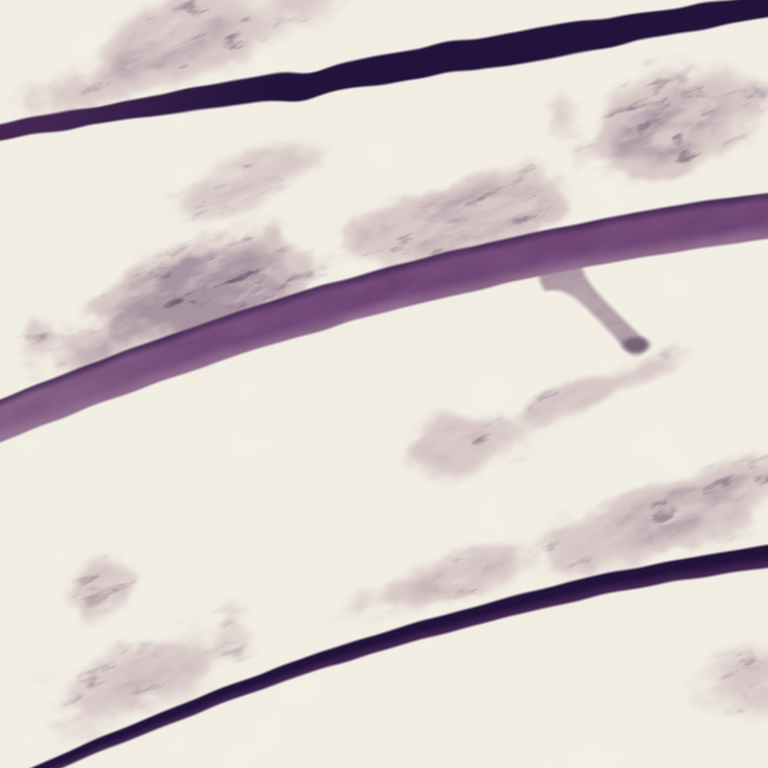
Give the GLSL for this texture, as a Shadertoy shader.

```glsl
// Stained fibre section: three rising, gently bowed purple strands on a cream
// ground. Strands are parabolas shaded across their width; the torn tissue
// between them is soft ellipses broken up by noise stretched along the grain.

const vec3 GROUND      = vec3(0.946, 0.932, 0.892);
const vec3 VEIL        = vec3(0.850, 0.790, 0.785);
const vec3 TISSUE      = vec3(0.640, 0.560, 0.615);
const vec3 FLECK       = vec3(0.330, 0.250, 0.360);
const vec3 INK         = vec3(0.135, 0.070, 0.235);
const vec3 INK_PALE    = vec3(0.270, 0.150, 0.330);
const vec3 PURPLE      = vec3(0.450, 0.285, 0.475);
const vec3 PURPLE_DARK = vec3(0.250, 0.150, 0.310);
const vec3 PURPLE_PALE = vec3(0.600, 0.470, 0.580);

// Strand centre lines: y = a + b x + c x^2
const vec3 TOP_CURVE    = vec3(0.829, 0.163, 0.0);
const vec3 MIDDLE_CURVE = vec3(0.452, 0.411, -0.144);
const vec3 LOWER_CURVE  = vec3(-0.028, 0.468, -0.164);

const float SOFTNESS    = 0.0025;           // blur of strand edges
const float ROUGHNESS   = 0.005;            // waviness of strand edges
const float GRAIN_ANGLE = 0.36;
const vec2  GRAIN_SCALE = vec2(20.0, 52.0); // along and across the grain
const vec2  TWIG_START  = vec2(0.735, 0.645);
const vec2  TWIG_END    = vec2(0.828, 0.551);

// Tissue patches: centre, radii along and across the grain
const int PATCH_COUNT = 12;
const vec4 PATCHES[PATCH_COUNT] = vec4[PATCH_COUNT](
    vec4(0.23, 0.935, 0.20, 0.060), vec4(0.25, 0.605, 0.24, 0.070),
    vec4(0.60, 0.720, 0.19, 0.055), vec4(0.85, 0.835, 0.15, 0.075),
    vec4(0.61, 0.425, 0.09, 0.050), vec4(0.77, 0.490, 0.15, 0.025),
    vec4(0.88, 0.335, 0.19, 0.055), vec4(0.58, 0.245, 0.15, 0.045),
    vec4(0.19, 0.125, 0.17, 0.055), vec4(0.13, 0.235, 0.06, 0.050),
    vec4(0.97, 0.120, 0.07, 0.070), vec4(0.31, 0.765, 0.10, 0.040));
const float STRENGTHS[PATCH_COUNT] = float[PATCH_COUNT](
    0.62, 1.0, 0.62, 0.75, 0.58, 0.50, 0.65, 0.62, 0.55, 0.50, 0.42, 0.42);

float hash(vec2 p) {
    return fract(sin(dot(p, vec2(127.1, 311.7))) * 43758.5453);
}

float noise(vec2 p) {
    vec2 i = floor(p), f = fract(p);
    f = f * f * (3.0 - 2.0 * f);
    return mix(mix(hash(i), hash(i + vec2(1, 0)), f.x),
               mix(hash(i + vec2(0, 1)), hash(i + vec2(1, 1)), f.x), f.y);
}

float fbm(vec2 p) {
    float sum = 0.0, amplitude = 0.5;
    for (int i = 0; i < 4; i++) {
        sum += amplitude * noise(p);
        p = p * 2.03 + 17.3;
        amplitude *= 0.5;
    }
    return sum / 0.9375;
}

// Signed distance from a strand's centre line, positive above it
float strandOffset(vec2 p, vec3 curve) {
    float slope = curve.y + 2.0 * curve.z * p.x;
    float height = curve.x + p.x * (curve.y + curve.z * p.x);
    return (p.y - height) / sqrt(1.0 + slope * slope);
}

float cover(float inside, float soft) {
    return smoothstep(-soft, soft, inside);
}

// Empty strip just under a strand: 0 inside the strip, 1 elsewhere
float clearBelow(float offset) {
    return max(smoothstep(-0.012, 0.0, offset), 1.0 - smoothstep(-0.14, -0.09, offset));
}

void mainImage(out vec4 fragColor, in vec2 fragCoord) {
    vec2 uv = fragCoord / iResolution.xy;
    float soft = max(SOFTNESS, 1.0 / iResolution.y);
    float c = cos(GRAIN_ANGLE), s = sin(GRAIN_ANGLE);
    mat2 toGrain = mat2(c, -s, s, c);
    vec2 grainPos = toGrain * uv * GRAIN_SCALE;
    float grain = fbm(grainPos);
    float clumps = fbm(uv * 13.0 + 4.7);

    float wobble = ROUGHNESS * (noise(uv * 24.0) - 0.5);
    float kink = 0.007 * exp(-pow((uv.x - 0.4) / 0.03, 2.0));
    float top = strandOffset(uv, TOP_CURVE) + kink + wobble;
    float middle = strandOffset(uv, MIDDLE_CURVE) + 0.5 * wobble;
    float lower = strandOffset(uv, LOWER_CURVE) + 0.5 * wobble;

    // Torn tissue
    float tissue = 0.0;
    for (int i = 0; i < PATCH_COUNT; i++) {
        vec2 d = toGrain * (uv - PATCHES[i].xy) / PATCHES[i].zw;
        float ragged = length(d) + 1.1 * (clumps - 0.5) + 0.5 * (grain - 0.5);
        tissue = max(tissue, STRENGTHS[i] * (1.0 - smoothstep(0.4, 1.15, ragged)));
    }
    tissue *= clearBelow(middle) * clearBelow(lower);
    float density = tissue * (0.3 + 1.1 * grain);
    float flecks = tissue * smoothstep(0.60, 0.85, fbm(grainPos * 1.3 + 31.0));
    vec3 color = GROUND + 0.012 * (clumps - 0.5);
    color = mix(color, VEIL, smoothstep(0.0, 0.42, density));
    color = mix(color, TISSUE, 0.9 * smoothstep(0.38, 0.95, density));
    color = mix(color, FLECK, 0.65 * flecks);

    // Side twig with a darker tip
    vec2 axis = TWIG_END - TWIG_START, fromStart = uv - TWIG_START;
    float along = clamp(dot(fromStart, axis) / dot(axis, axis), 0.0, 1.0);
    float twigWidth = 0.012 + 0.022 * exp(-9.0 * along);
    float twig = cover(twigWidth - length(fromStart - axis * along) + wobble, 0.005);
    float tip = 1.0 - smoothstep(0.4, 1.1, length((uv - TWIG_END) / vec2(0.022, 0.013)));
    color = mix(color, mix(VEIL, TISSUE, 0.35 + 0.65 * grain), twig);
    color = mix(color, mix(TISSUE, FLECK, 0.55), tip);

    // Wide middle strand: dark upper rim, faded lower rim and left end
    float halfWidth = mix(0.026, 0.030, uv.x);
    float across = middle / halfWidth;
    vec3 purple = mix(PURPLE, PURPLE_PALE, 0.45 * (1.0 - smoothstep(0.0, 0.4, uv.x)));
    purple = mix(purple, PURPLE_PALE, 0.75 * (1.0 - smoothstep(-1.0, -0.25, across)));
    purple = mix(purple, PURPLE_DARK, 0.8 * smoothstep(0.5, 1.0, across));
    purple += 0.07 * (grain - 0.5);
    color = mix(color, purple, cover(halfWidth - abs(middle), soft));

    // Thin dark strands
    float topWidth = 0.011 + 0.009 * smoothstep(0.0, 0.6, uv.x) - 0.005 * smoothstep(0.7, 1.0, uv.x);
    vec3 topInk = mix(INK_PALE, INK, smoothstep(0.0, 0.42, uv.x));
    color = mix(color, topInk, cover(topWidth - abs(top), soft));
    float lowerWidth = mix(0.0075, 0.0145, uv.x);
    vec3 lowerInk = mix(INK_PALE, INK, smoothstep(-1.0, 0.3, lower / lowerWidth));
    color = mix(color, lowerInk, cover(lowerWidth - abs(lower), soft));

    fragColor = vec4(color, 1.0);
}
```
